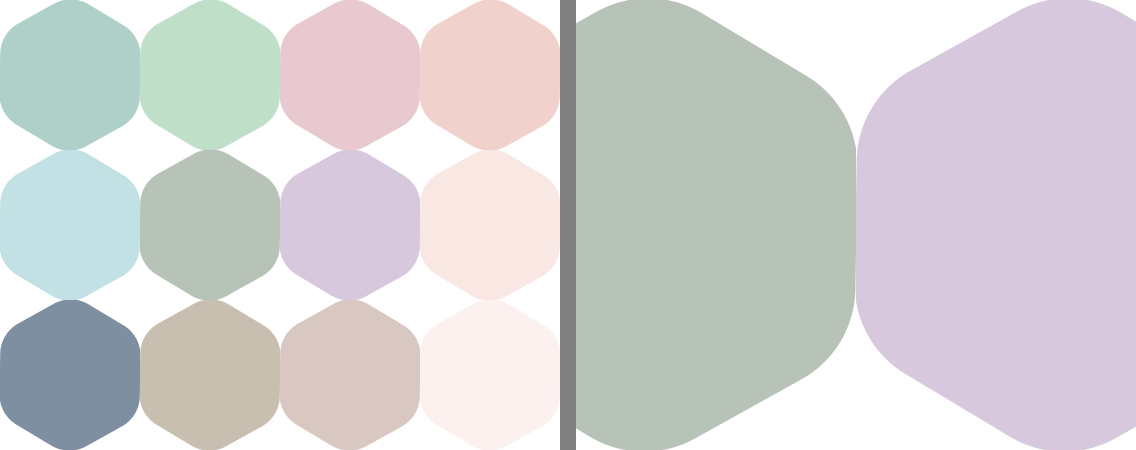
Left: the whole. Right: its middle third, enlarged.
A Shadertoy shader for this pattern:

```glsl
// A 4 by 3 grid of touching, round-cornered hexagons in flat pastel colours on white.

const ivec2 GRID = ivec2(4, 3);        // columns, rows
const float APOTHEM = 0.501;           // centre to flat side, in cell widths
const float CORNER_RADIUS = 0.25;      // in cell widths
const float TILT = 0.0165;             // clockwise lean, in radians
const vec3 BACKGROUND = vec3(1.0);

// Fill colours, row by row from the lower left
const vec3 PALETTE[12] = vec3[12](
    vec3(0.494, 0.561, 0.631), vec3(0.784, 0.749, 0.690),
    vec3(0.851, 0.784, 0.757), vec3(0.988, 0.945, 0.937),
    vec3(0.761, 0.882, 0.894), vec3(0.722, 0.765, 0.722),
    vec3(0.843, 0.784, 0.871), vec3(0.973, 0.906, 0.886),
    vec3(0.682, 0.816, 0.788), vec3(0.753, 0.875, 0.784),
    vec3(0.910, 0.788, 0.812), vec3(0.941, 0.820, 0.800)
);

mat2 rotation(float angle) {
    float c = cos(angle), s = sin(angle);
    return mat2(c, s, -s, c);
}

// Signed distance to a hexagon with its points at top and bottom
float hexagonDistance(vec2 p, float apothem) {
    const vec2 MIRROR = vec2(-0.866025, 0.5);
    const float TAN_30 = 0.57735;
    p = abs(p.yx);
    p -= 2.0 * min(dot(MIRROR, p), 0.0) * MIRROR;
    float halfSide = TAN_30 * apothem;
    p -= vec2(clamp(p.x, -halfSide, halfSide), apothem);
    return length(p) * sign(p.y);
}

float roundedHexagon(vec2 p) {
    return hexagonDistance(p, APOTHEM - CORNER_RADIUS) - CORNER_RADIUS;
}

void mainImage(out vec4 fragColor, in vec2 fragCoord) {
    // Cell index and position about the cell centre, in cell widths
    vec2 cellSize = iResolution.xy / vec2(GRID);
    vec2 gridPos = fragCoord / cellSize;
    ivec2 cell = clamp(ivec2(floor(gridPos)), ivec2(0), GRID - 1);
    vec2 local = (fract(gridPos) - 0.5) * cellSize / cellSize.x;

    // Coverage softened over one pixel
    float dist = roundedHexagon(rotation(TILT) * local);
    float coverage = clamp(0.5 - dist * cellSize.x, 0.0, 1.0);

    vec3 fill = PALETTE[cell.y * GRID.x + cell.x];
    fragColor = vec4(mix(BACKGROUND, fill, coverage), 1.0);
}
```
